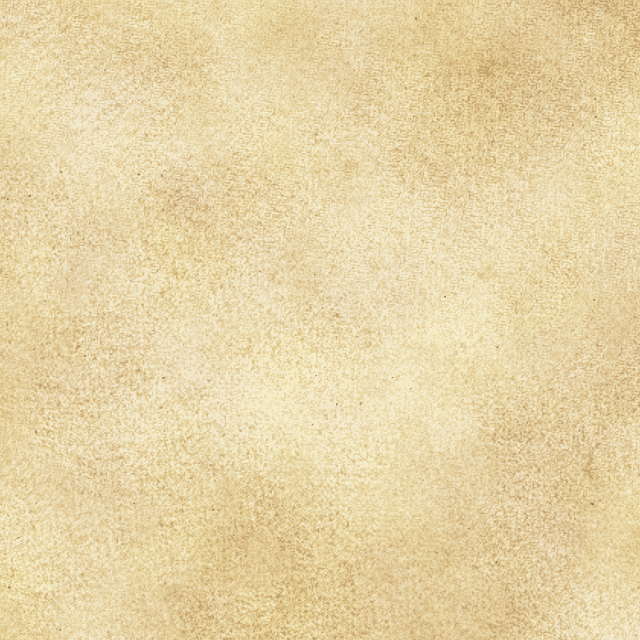
A three.js fragment shader for this texture:

```glsl
varying vec2 vUv;

// Paper colours, from darkest to lightest
const vec3 STAIN = vec3(0.77, 0.64, 0.44);
const vec3 TAN   = vec3(0.868, 0.762, 0.540);
const vec3 SAND  = vec3(0.902, 0.826, 0.635);
const vec3 CREAM = vec3(0.930, 0.872, 0.708);
const vec3 PALE  = vec3(0.955, 0.922, 0.800);
const vec3 SPECK = vec3(0.48, 0.35, 0.20);
const vec3 HUE_SHIFT = vec3(0.012, 0.018, -0.022);

const float BASE_TONE = 0.535;
const float CLOUD_SCALE = 3.2;
const float CLOUD_GAIN = 0.65;
const float CLOUD_CONTRAST = 1.4;
const float DRIFT_CONTRAST = 0.18;
const float GRAIN_SCALE = 420.0;
const float GRAIN_CONTRAST = 1.0;
const float FLECK_CONTRAST = 0.25;
const float WEAVE_CONTRAST = 0.13;
const float STAIN_CONTRAST = 0.32;

float hash(vec2 p) {
  return fract(sin(dot(p, vec2(127.1, 311.7))) * 43758.5);
}

float noise(vec2 p) {
  vec2 cell = floor(p);
  vec2 f = fract(p);
  f = f * f * (3.0 - 2.0 * f);
  float low = mix(hash(cell), hash(cell + vec2(1.0, 0.0)), f.x);
  float high = mix(hash(cell + vec2(0.0, 1.0)), hash(cell + 1.0), f.x);
  return mix(low, high, f.y);
}

// Rotated octaves with a slow falloff, for ragged mottled edges
float fbm(vec2 p) {
  const mat2 TURN = mat2(1.6, 1.2, -1.2, 1.6);
  float sum = 0.0;
  float weight = 1.0;
  float total = 0.0;
  for (int i = 0; i < 7; i++) {
    sum += weight * noise(p);
    total += weight;
    weight *= CLOUD_GAIN;
    p = TURN * p + 17.3;
  }
  return sum / total;
}

// One randomly turned oval per grid cell; radius is in canvas units
float specks(vec2 uv, float grid, float chance, float radius, float stretch, float softness) {
  vec2 p = uv * grid;
  vec2 cell = floor(p);
  vec2 centre = 0.3 + 0.4 * vec2(hash(cell + 3.1), hash(cell + 8.7));
  float angle = 6.2832 * hash(cell + 21.3);
  float c = cos(angle);
  float s = sin(angle);
  vec2 q = mat2(c, -s, s, c) * (fract(p) - centre) / grid;
  q.x /= mix(1.0, stretch, hash(cell + 33.9));
  float size = radius * mix(0.5, 1.0, hash(cell + 47.2));
  float present = step(hash(cell + 59.6), chance);
  float strength = mix(0.3, 1.0, hash(cell + 71.4));
  return present * strength * (1.0 - smoothstep(size * (1.0 - softness), size, length(q)));
}

// Broad pale band falling from the upper left to the lower middle
float paleDrift(vec2 uv) {
  vec2 start = vec2(0.12, 0.74);
  vec2 span = vec2(0.42, -0.42);
  float along = clamp(dot(uv - start, span) / dot(span, span), 0.0, 1.0);
  float d = length(uv - start - span * along);
  return exp(-d * d * 14.0) - 0.4;
}

vec3 paperColour(float tone) {
  vec3 colour = mix(STAIN, TAN, smoothstep(-0.1, 0.3, tone));
  colour = mix(colour, SAND, smoothstep(0.27, 0.57, tone));
  colour = mix(colour, CREAM, smoothstep(0.52, 0.8, tone));
  return mix(colour, PALE, smoothstep(0.74, 1.05, tone));
}

void main() {
  vec2 uv = vUv;
  vec2 turned = mat2(0.8, 0.6, -0.6, 0.8) * uv;

  // Cloudy ageing
  float tone = BASE_TONE + CLOUD_CONTRAST * (fbm(uv * CLOUD_SCALE + 4.7) - 0.5);
  tone += DRIFT_CONTRAST * paleDrift(uv);

  // Crisp grain and brown flecks, stronger in some patches, over a faint weave
  float patches = mix(0.8, 1.2, smoothstep(0.4, 0.6, fbm(uv * 6.0 + 31.0)));
  float grain = 0.75 * noise(uv * GRAIN_SCALE) + 0.25 * noise(turned * GRAIN_SCALE * 0.6 + 9.0) - 0.5;
  float fleck = smoothstep(0.62, 0.85, noise(turned * GRAIN_SCALE * 0.7 + 23.0)) - 0.2;
  float weave = noise(uv * vec2(140.0, 330.0)) + noise(uv * vec2(330.0, 140.0) + 5.0) - 1.0;
  tone += patches * (GRAIN_CONTRAST * grain - FLECK_CONTRAST * fleck + WEAVE_CONTRAST * weave);

  // Small soft stains
  tone -= STAIN_CONTRAST * specks(uv + 0.012 * noise(uv * 60.0), 6.0, 0.3, 0.024, 1.8, 1.0);

  // Drift between yellow and rosy paper
  vec3 colour = paperColour(tone);
  colour += HUE_SHIFT * (fbm(uv * 7.0 + 63.0) - 0.5) * 2.0;

  // Pepper, flecks and short fibres
  float dirt = 0.3 * specks(uv, 75.0, 0.13, 0.0021, 1.5, 0.8);
  dirt = max(dirt, 0.75 * specks(uv + 0.37, 25.0, 0.15, 0.0023, 2.0, 0.7));
  dirt = max(dirt, 0.55 * specks(uv + 0.71, 13.0, 0.08, 0.0016, 5.0, 0.8));
  colour = mix(colour, SPECK, dirt);

  gl_FragColor = vec4(colour, 1.0);
}
```
